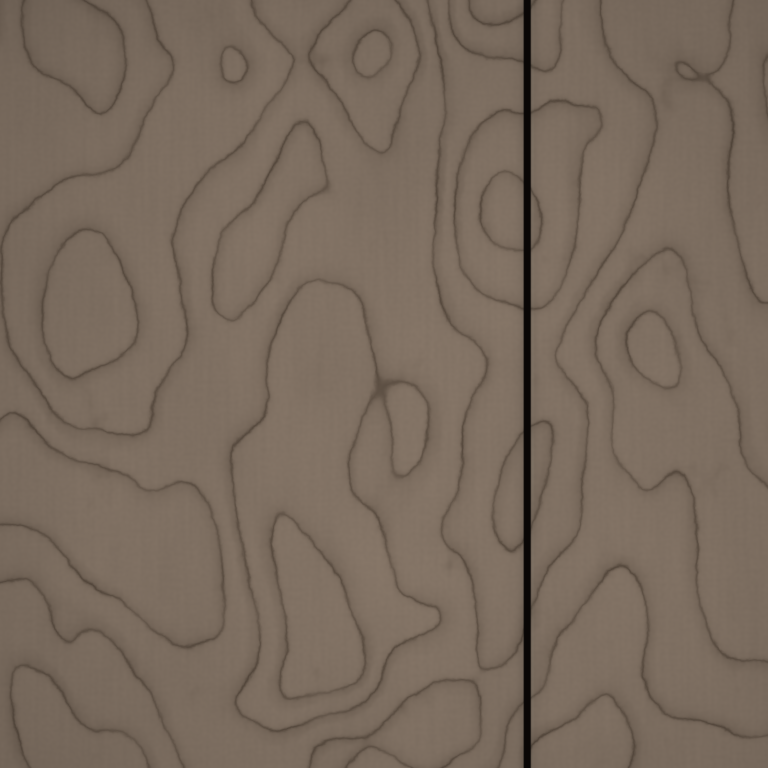
A WebGL 1 fragment shader for this texture:

```glsl
precision highp float;
// Rotary-cut plywood: two boards with a dark seam between them.
// Growth rings are contour lines of a smooth height field, drawn as a thin
// jagged core with a soft one-sided halo, over faint fibres and clouding.

uniform vec2 u_resolution;

#define WOOD vec3(0.508, 0.447, 0.392)
#define RING vec3(0.325, 0.275, 0.230)
#define GAP vec3(0.035, 0.025, 0.020)
#define FIGURE_SCALE vec2(4.9, 3.3)
#define RING_COUNT 3.3
#define RING_WIDTH 0.0021
#define HALO_WIDTH 0.0085
#define JAGGEDNESS 0.0055
#define SEAM_X 0.6865
#define SEAM_HALF 0.0046

float hash(vec2 p) {
  vec3 q = fract(vec3(p.xyx) * 0.1031);
  q += dot(q, q.yzx + 33.33);
  return fract((q.x + q.y) * q.z);
}

vec2 gradientAt(vec2 cell) {
  float angle = 6.2832 * hash(cell + 71.0);
  return vec2(cos(angle), sin(angle));
}

// Gradient noise, roughly -0.7 to 0.7.
float noise(vec2 p) {
  vec2 i = floor(p), f = fract(p);
  vec2 u = f * f * f * (f * (f * 6.0 - 15.0) + 10.0);
  vec2 e = vec2(0.0, 1.0);
  float a = dot(gradientAt(i), f);
  float b = dot(gradientAt(i + e.yx), f - e.yx);
  float c = dot(gradientAt(i + e.xy), f - e.xy);
  float d = dot(gradientAt(i + e.yy), f - e.yy);
  return mix(mix(a, b, u.x), mix(c, d, u.x), u.y);
}

float fbm(vec2 p) {
  float sum = 0.0, weight = 0.55;
  for (int i = 0; i < 4; i++) {
    sum += weight * noise(p);
    p = p * 2.07 + 17.3;
    weight *= 0.55;
  }
  return sum;
}

// Height whose whole-number levels become rings; a ridge follows the seam.
float height(vec2 p) {
  vec2 q = p * FIGURE_SCALE + 9.4;
  q.y += 0.5 * noise(p * 3.0 + 40.0);
  float h = noise(q) + 0.33 * noise(q * 2.1 + 31.7);
  float across = (p.x - SEAM_X) / 0.11;
  float ridge = exp(-across * across) * smoothstep(0.25, 0.75, p.y);
  return RING_COUNT * h + 2.6 * ridge;
}

// Darkness of the growth rings.
float rings(vec2 p) {
  vec2 jag = vec2(fbm(p * vec2(48.0, 36.0)), fbm(p * vec2(34.0, 48.0) + 60.0));
  p += JAGGEDNESS * jag;
  float e = 0.002;
  float h = height(p);
  vec2 slope = vec2(height(p + vec2(e, 0.0)) - h, height(p + vec2(0.0, e)) - h) / e;
  float level = fract(h + 0.5) - 0.5;
  float d = level / max(length(slope), 6.0);
  float core = exp(-d * d / (RING_WIDTH * RING_WIDTH));
  float halo = exp(-abs(d) / (d > 0.0 ? HALO_WIDTH : 0.4 * HALO_WIDTH));
  halo *= 1.0 - smoothstep(0.25, 0.5, abs(level));
  float strength = 0.85 + 0.5 * noise(p * 13.0 + 5.0);
  return clamp(strength * (0.42 * core + 0.43 * halo), 0.0, 1.0);
}

void main() {
  vec2 p = gl_FragCoord.xy / u_resolution.y;
  float pixel = 1.0 / u_resolution.y;

  // Clouding, vertical fibres and fine cross weave
  float cloud = fbm(p * vec2(5.0, 3.0) + 80.0);
  float fibre = noise(p * vec2(150.0, 9.0)) + 0.5 * noise(p * vec2(30.0, 190.0));
  float weave = noise(p * 170.0 + 12.0);
  float tone = 1.0 + 0.06 * cloud + 0.018 * fibre + 0.018 * weave;

  // Light falls off towards the edges
  vec2 away = p - vec2(0.55, 0.46);
  tone *= 1.015 - 0.27 * dot(away, away);
  vec3 color = WOOD * tone;

  // Rings and sparse smudges
  color = mix(color, RING * tone, rings(p));
  float smudge = smoothstep(0.2, 0.55, fbm(p * vec2(11.0, 7.0) + 23.0));
  smudge *= 0.6 + 0.8 * noise(p * 55.0);
  color = mix(color, RING, 0.38 * clamp(smudge, 0.0, 1.0));

  // Seam with a pale worn edge on its right side
  float side = p.x - SEAM_X;
  float edge = exp(-pow((side - SEAM_HALF - 0.0025) / 0.0018, 2.0));
  color += vec3(0.035, 0.045, 0.040) * edge * (0.6 + 0.6 * noise(vec2(3.0, p.y * 14.0)));
  color *= 1.0 - 0.12 * exp(-max(abs(side) - SEAM_HALF, 0.0) / 0.006);
  float soft = max(pixel, 0.0013);
  float gap = 1.0 - smoothstep(SEAM_HALF - soft, SEAM_HALF + soft, abs(side));
  gl_FragColor = vec4(mix(color, GAP, gap), 1.0);
}
```
